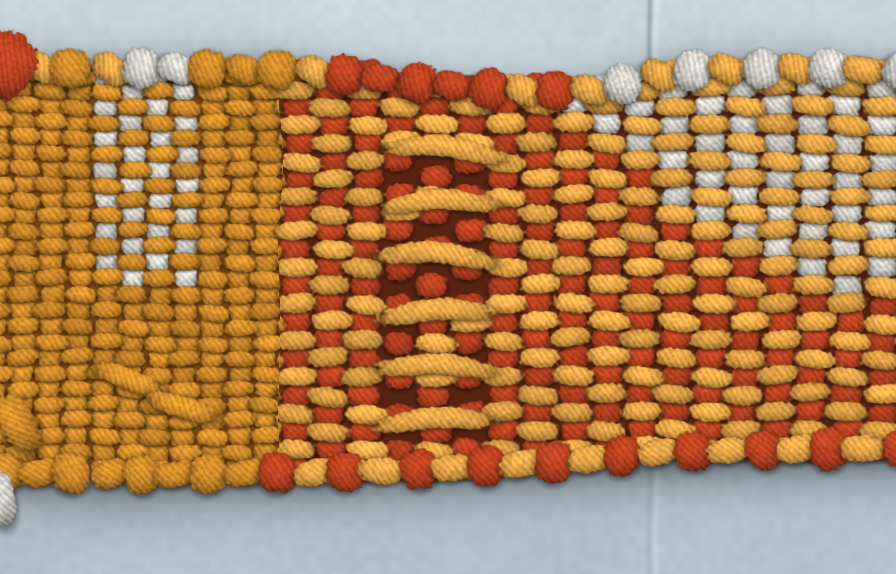
Write a Shadertoy shader that draws this texture.

```glsl
const vec3 GOLD = vec3(0.95, 0.69, 0.30);
const vec3 AMBER = vec3(0.86, 0.58, 0.18);
const vec3 RUST = vec3(0.78, 0.28, 0.14);
const vec3 WOOL = vec3(0.88, 0.87, 0.84);
const vec3 RED_GAP = vec3(0.34, 0.14, 0.07);
const vec3 GOLD_GAP = vec3(0.46, 0.27, 0.08);
const vec3 BOARD_LOW = vec3(0.70, 0.76, 0.80);
const vec3 BOARD_HIGH = vec3(0.79, 0.84, 0.87);
const vec2 FINE_PITCH = vec2(0.047, 0.0275);
const vec2 WIDE_PITCH = vec2(0.060, 0.0315);
const float SEAM = 0.488;        // where the fine weave meets the wide weave
const float FLOAT_X = 0.768;     // centre of the long floats
const float FLOAT_GAP = 0.0943;
const float SELVAGE_PITCH = 0.060;
const float PLY_FREQ = 560.0;
const float SOFT = 0.0022;

float hash(vec2 p) {
    vec3 q = fract(vec3(p.xyx) * 0.1031);
    q += dot(q, q.yzx + 33.33);
    return fract((q.x + q.y) * q.z);
}

float noise(vec2 p) {
    vec2 i = floor(p), f = fract(p);
    f *= f * (3.0 - 2.0 * f);
    return mix(mix(hash(i), hash(i + vec2(1, 0)), f.x),
               mix(hash(i + vec2(0, 1)), hash(i + vec2(1, 1)), f.x), f.y);
}

float topEdge(float x) {
    return 0.905 - 0.045 * smoothstep(0.45, 0.95, x) + 0.04 * smoothstep(1.0, 1.2, x);
}

float bottomEdge(float x) {
    return 0.152 + 0.042 * smoothstep(0.4, 1.5, x);
}

// Warp colour by zone: white inlay, white wedge, rust field, amber field
vec3 warpDye(vec2 p) {
    bool inlay = abs(p.x - 0.255) < 0.105 && p.y > 0.49 + 0.5 * max(0.0, 0.2 - p.x);
    bool wedge = p.x > 0.976 && p.y > max(0.476, 0.817 - 0.81 * (p.x - 0.976));
    if (inlay || wedge) return WOOL;
    return p.x > SEAM ? RUST : AMBER;
}

// One rounded piece of plied yarn with its contact shadow
void strand(inout vec3 col, vec2 p, vec2 centre, vec2 radius, float tilt, vec3 dye) {
    vec2 d = p - centre;
    float c = cos(tilt), s = sin(tilt);
    d = vec2(c * d.x + s * d.y, c * d.y - s * d.x);
    vec2 q = d / radius;
    float shadow = 1.0 - smoothstep(0.75, 1.35, length(q + vec2(0.0, 0.15)));
    col *= 1.0 - 0.42 * shadow;
    vec2 a = pow(abs(q), vec2(2.5));
    float m = pow(a.x + a.y, 0.4) + 0.2 * (noise(p * 150.0) - 0.5);
    float blur = SOFT / min(radius.x, radius.y);
    float cover = 1.0 - smoothstep(1.0 - blur, 1.0 + blur, m);
    float dome = sqrt(max(0.0, 1.0 - m * m));
    float ply = sin((d.x + 0.75 * d.y) * PLY_FREQ + 2.0 * noise(p * 60.0));
    float light = 0.60 + 0.38 * dome + 0.15 * q.y + 0.065 * ply;
    light += 0.16 * (noise(p * 220.0) - 0.5);
    col = mix(col, dye * light, cover);
}

vec3 board(vec2 p) {
    vec3 col = mix(BOARD_LOW, BOARD_HIGH, smoothstep(0.0, 1.0, p.y));
    col += 0.035 * (noise(p * vec2(5.0, 9.0)) - 0.5) + 0.03 * (noise(p * 70.0) - 0.5);
    float groove = p.x - 1.13 - 0.004 * noise(p * 14.0);
    float depth = mix(0.05, 0.16, step(0.5, p.y));
    col -= depth * exp(-pow(groove / 0.005, 2.0));
    col += 0.05 * exp(-pow((groove - 0.012) / 0.006, 2.0));
    float below = bottomEdge(p.x) - p.y;
    float above = p.y - topEdge(p.x);
    col *= 1.0 - 0.42 * exp(-max(below, 0.0) * 28.0) * step(p.y, 0.5);
    return col * (1.0 - 0.18 * exp(-max(above, 0.0) * 45.0) * step(0.5, p.y));
}

// Checkerboard of warp pieces, then weft pieces over them
void weave(inout vec3 col, vec2 p) {
    vec2 pitch = p.x > SEAM ? WIDE_PITCH : FINE_PITCH;
    vec2 origin = vec2(SEAM, 0.17);
    vec2 home = floor((p - origin) / pitch);
    for (int layer = 0; layer < 2; layer++)
    for (int y = -1; y <= 1; y++)
    for (int x = -1; x <= 1; x++) {
        vec2 id = home + vec2(x, y);
        if (int(mod(id.x + id.y, 2.0)) != layer) continue;
        float h = hash(id + 57.0), k = hash(id + 131.0);
        vec2 c = origin + (id + 0.5 + 0.16 * (vec2(h, k) - 0.5)) * pitch;
        if (c.y > topEdge(c.x) - 0.012 || c.y < bottomEdge(c.x) + 0.02) continue;
        bool floating = abs(c.x - FLOAT_X) < 0.085 && abs(c.y - 0.505) < 0.265;
        if (layer == 0) {
            strand(col, p, c, pitch * vec2(0.45, 0.66), 0.4 * (h - 0.3), warpDye(c) * (0.9 + 0.15 * k));
        } else if (!floating || h > 0.65) {
            vec3 dye = c.x > SEAM ? GOLD : AMBER;
            strand(col, p, c, pitch * vec2(0.60, 0.54), 0.24 * (k - 0.6), dye * (0.92 + 0.14 * h));
        }
    }
}

// Lumpy turns of yarn along both edges
void selvage(inout vec3 col, vec2 p) {
    float home = floor((p.x - SEAM) / SELVAGE_PITCH + 0.5);
    for (int i = -1; i <= 1; i++) {
        float id = home + float(i), h = hash(vec2(id + 80.0, 7.0));
        float x = SEAM + id * SELVAGE_PITCH + 0.012 * (h - 0.5);
        bool even = mod(id, 2.0) < 0.5;
        vec3 low = even && id > -0.5 ? RUST : (x > SEAM ? GOLD : AMBER);
        vec2 size = even ? vec2(0.033, 0.034) : vec2(0.038, 0.023);
        strand(col, p, vec2(x, bottomEdge(x) + 0.024), size, 0.5 * (h - 0.3), low);
        float y = topEdge(x) - 0.022;
        vec3 high = warpDye(vec2(x, y));
        if (!even && (x > 0.98 || h > 0.7)) high = GOLD;
        strand(col, p, vec2(x, y), vec2(0.034, even ? 0.034 : 0.024), -0.6 * h, high);
    }
}

void mainImage(out vec4 fragColor, in vec2 fragCoord) {
    vec2 p = fragCoord / iResolution.y;
    vec3 col = board(p);

    // Dark ground inside the band
    float inside = min(topEdge(p.x) - 0.02 - p.y, p.y - bottomEdge(p.x) - 0.02);
    vec3 gap = mix(GOLD_GAP, RED_GAP, smoothstep(SEAM - 0.01, SEAM + 0.01, p.x));
    col = mix(col, gap, smoothstep(-0.004, 0.004, inside));

    vec2 w = p + 0.010 * (vec2(noise(p * 7.0), noise(p * 7.0 + 31.0)) - 0.5);
    weave(col, w);
    selvage(col, w);

    // Long floats down the middle and short slanted ones at the left
    for (int i = 0; i < 6; i++) {
        float n = float(i), swing = mod(n, 2.0) < 0.5 ? -0.07 : 0.06;
        vec2 c = vec2(FLOAT_X - 0.004 * n + 0.012 * hash(vec2(n, 3.0)), 0.74 - FLOAT_GAP * n);
        float bend = 0.006 * cos((w.x - c.x) * 30.0);
        strand(col, w - vec2(0.0, bend), c, vec2(0.102, 0.019), swing * (1.0 - 0.1 * n), GOLD);
    }
    for (int i = 0; i < 2; i++) {
        vec2 c = vec2(0.225, 0.340) + float(i) * vec2(0.095, -0.048);
        strand(col, w, c, vec2(0.062, 0.019), -0.32, AMBER * 1.06);
    }

    // Loose turns at the left end
    strand(col, w, vec2(0.010, 0.885), vec2(0.052, 0.058), -0.5, RUST);
    strand(col, w, vec2(0.002, 0.130), vec2(0.028, 0.048), 0.2, WOOL);
    strand(col, w, vec2(0.035, 0.265), vec2(0.030, 0.055), 0.5, AMBER);
    fragColor = vec4(clamp(col, 0.0, 1.0), 1.0);
}
```
